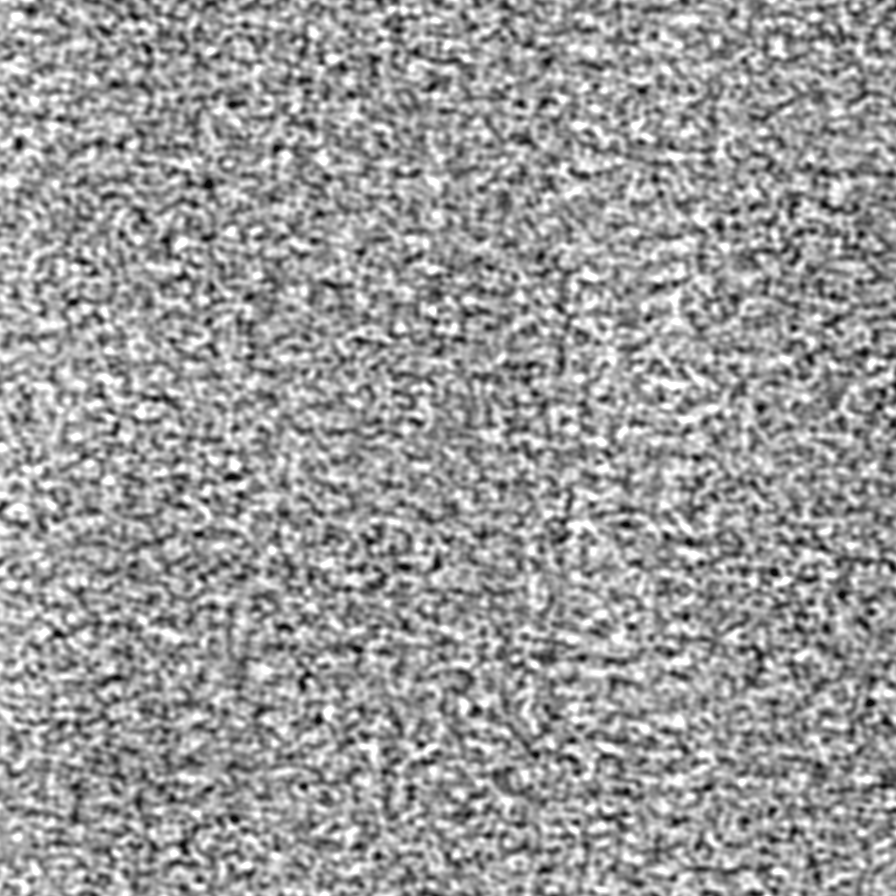
This texture is drawn by a three.js fragment shader. Its source:

```glsl
varying vec2 vUv;

const float TAU = 6.2831853;
const float MEAN_GREY = 0.60;

// Sine-free hash: two values in -1..1 per lattice point
vec2 hashGradient(vec2 cell) {
  vec3 p = fract(cell.xyx * vec3(0.1031, 0.1030, 0.0973));
  p += dot(p, p.yzx + 33.33);
  return fract((p.xx + p.yz) * p.zy) * 2.0 - 1.0;
}

float cornerSlope(vec2 cell, vec2 local, vec2 corner) {
  return dot(hashGradient(cell + corner), local - corner);
}

// Gradient noise, centred on zero
float gradientNoise(vec2 p) {
  vec2 cell = floor(p);
  vec2 f = fract(p);
  vec2 blend = f * f * f * (f * (f * 6.0 - 15.0) + 10.0);
  float low = mix(cornerSlope(cell, f, vec2(0.0, 0.0)),
                  cornerSlope(cell, f, vec2(1.0, 0.0)), blend.x);
  float high = mix(cornerSlope(cell, f, vec2(0.0, 1.0)),
                   cornerSlope(cell, f, vec2(1.0, 1.0)), blend.x);
  return mix(low, high, blend.y);
}

vec2 rotate(vec2 p, float angle) {
  float c = cos(angle);
  float s = sin(angle);
  return vec2(c * p.x - s * p.y, s * p.x + c * p.y);
}

// Noise on a turned, stretched lattice
float grain(vec2 uv, vec2 frequency, float angle, float seed) {
  return gradientNoise(rotate(uv, angle) * frequency + seed);
}

// Soft vertical band around a column
float column(float x, float centre, float width) {
  float d = (x - centre) / width;
  return exp(-d * d);
}

// Wavering horizontal rows, broken along their length
float wovenRows(vec2 uv, float count) {
  float waver = gradientNoise(uv * vec2(9.0, 7.0) + 71.3);
  float strength = 0.75 + 1.2 * gradientNoise(uv * vec2(14.0, 20.0) + 143.7);
  return sin(TAU * (uv.y * count + 0.7 * waver)) * strength;
}

void main() {
  vec2 uv = vUv;
  float ribs = column(uv.x, 0.66, 0.028) + column(uv.x, 0.755, 0.028);

  // Fine speckle with wider horizontal flecks
  float speckle = 0.68 * grain(uv, vec2(88.0, 104.0), 0.16, 211.4)
                + 0.44 * grain(uv, vec2(98.0, 92.0), -0.42, 317.9);
  float flecks = 0.58 * grain(uv, vec2(40.0, 74.0), 0.035, 431.2);
  float contrast = 1.0 + 0.35 * gradientNoise(uv * 8.0 + 23.6);

  // Row weave, strongest across the pale ribs
  float rows = wovenRows(uv, 32.0) * (0.055 + 0.09 * ribs);

  // Uneven exposure: pale left edge and ribs, darker right side
  float exposure = 0.11 * exp(-uv.x * 16.0) + 0.06 * ribs
                 - 0.03 * smoothstep(0.8, 1.0, uv.x)
                 + 0.09 * gradientNoise(uv * 5.0 + 57.8);

  float grey = MEAN_GREY + (speckle + flecks) * contrast + rows + exposure;
  gl_FragColor = vec4(vec3(clamp(grey, 0.04, 1.0)), 1.0);
}
```
